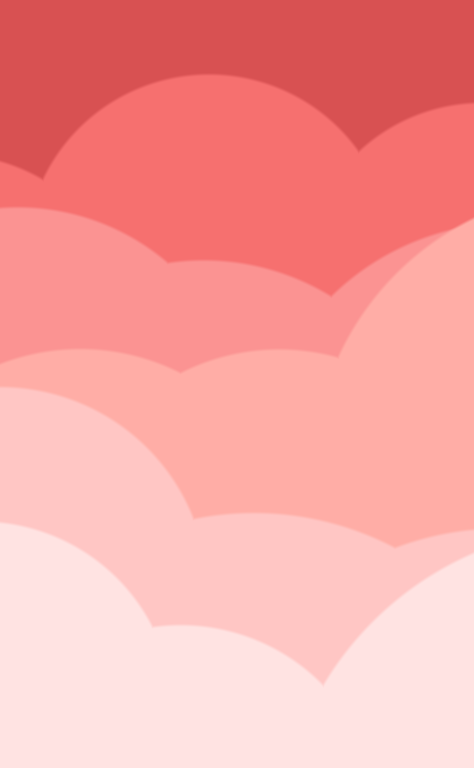
Write a Shadertoy shader that draws this background.

```glsl
const float SCENE_WIDTH = 0.6146;   // scene width when its height is 1
const float EDGE_SOFTNESS = 0.0028;

const vec3 SKY   = vec3(0.848, 0.318, 0.322);
const vec3 CORAL = vec3(0.965, 0.438, 0.436);
const vec3 ROSE  = vec3(0.984, 0.576, 0.572);
const vec3 PEACH = vec3(1.000, 0.680, 0.650);
const vec3 BLUSH = vec3(1.000, 0.776, 0.768);
const vec3 CREAM = vec3(1.000, 0.890, 0.886);

// Signed distance to a round puff extended downwards; puff = (centre, radius)
float puffDistance(vec2 p, vec3 puff) {
    vec2 offset = p - puff.xy;
    return length(vec2(offset.x, max(offset.y, 0.0))) - puff.z;
}

// Paint a bank of three joined puffs over the colour behind it
vec3 paintBank(vec3 behind, vec3 tint, vec2 p, vec3 left, vec3 middle, vec3 right) {
    float d = min(puffDistance(p, left),
              min(puffDistance(p, middle), puffDistance(p, right)));
    float coverage = 1.0 - smoothstep(-EDGE_SOFTNESS, EDGE_SOFTNESS, d);
    return mix(behind, tint, coverage);
}

void mainImage(out vec4 fragColor, in vec2 fragCoord) {
    vec2 p = fragCoord / iResolution.xy * vec2(SCENE_WIDTH, 1.0);
    vec3 color = SKY;

    // Cloud banks from far to near
    color = paintBank(color, CORAL, p,
        vec3(-0.065, 0.561, 0.238), vec3(0.271, 0.665, 0.238), vec3(0.625, 0.633, 0.233));
    color = paintBank(color, ROSE, p,
        vec3(0.023, 0.432, 0.298), vec3(0.264, 0.346, 0.315), vec3(0.663, 0.378, 0.332));
    color = paintBank(color, PEACH, p,
        vec3(0.104, 0.259, 0.2865), vec3(0.362, 0.264, 0.281), vec3(0.779, 0.380, 0.374));
    color = paintBank(color, BLUSH, p,
        vec3(0.000, 0.2265, 0.2695), vec3(0.329, -0.060, 0.392), vec3(0.651, -0.079, 0.391));
    color = paintBank(color, CREAM, p,
        vec3(-0.026, 0.070, 0.251), vec3(0.234, -0.072, 0.258), vec3(0.783, -0.108, 0.423));

    fragColor = vec4(color, 1.0);
}
```
